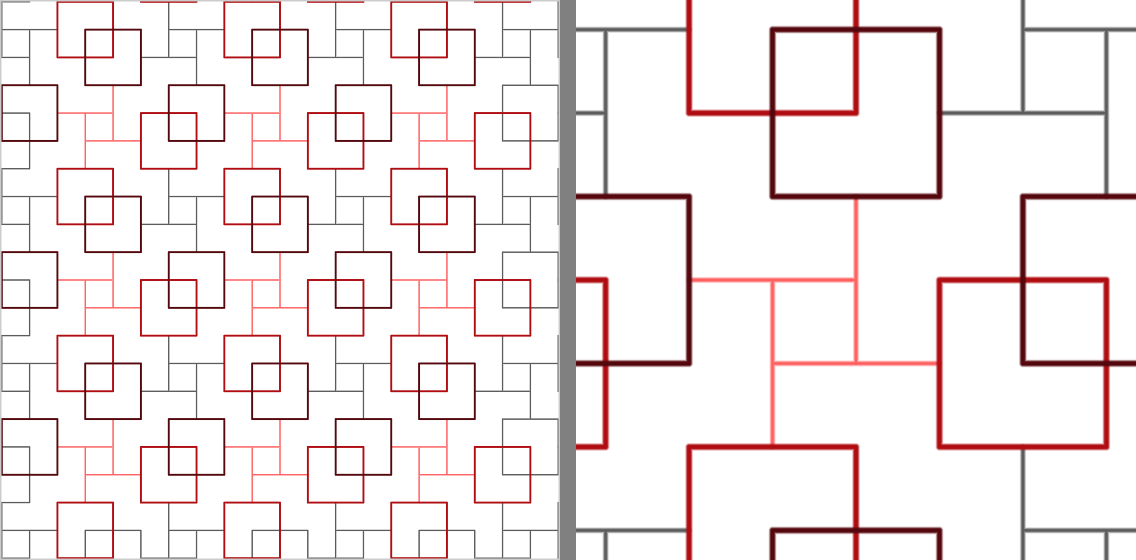
Left, the full canvas; right, a detail of the centre.
Reproduce this pattern procedurally as a three.js fragment shader.

```glsl
// Interlocking outlined squares and pinwheels on a white ground, repeating
// every six grid units. Each motif is a distance function folded into its
// nearest repeat; squares cut off by the sides or foot fall back to thin grey.
varying vec2 vUv;

const float GRID_UNITS = 20.0;      // grid units across the framed area
const float PERIOD = 6.0;           // grid units per repeat
const float INSET = 0.0032;         // canvas edge to first grid line
const float FRAME_WIDTH = 0.0027;
const float THIN_WIDTH = 0.0025;
const float THICK_WIDTH = 0.0034;
const float SOFTNESS = 0.0010;      // half width of the smoothed edge

const vec3 PAPER = vec3(1.0);
const vec3 FRAME = vec3(0.80);
const vec3 GREY = vec3(0.36);
const vec3 PINK = vec3(1.0, 0.38, 0.38);
const vec3 RED = vec3(0.69, 0.05, 0.07);
const vec3 MAROON = vec3(0.33, 0.03, 0.05);

const float UNIT = (1.0 - 2.0 * INSET) / GRID_UNITS;

// Offset from the nearest repeat of a motif centre
vec2 foldRepeat(vec2 p, vec2 centre) {
  return mod(p - centre + 0.5 * PERIOD, PERIOD) - 0.5 * PERIOD;
}

float segmentDistance(vec2 p, vec2 halfSize) {
  return length(max(abs(p) - halfSize, 0.0));
}

// Outline of a square two units wide
float squareDistance(vec2 p) {
  vec2 d = abs(p) - 1.0;
  return abs(length(max(d, 0.0)) + min(max(d.x, d.y), 0.0));
}

// Four two-unit strokes around a unit square, symmetric under a half turn
float pinwheelDistance(vec2 p) {
  float d = PERIOD;
  for (int i = 0; i < 2; i++) {
    d = min(d, segmentDistance(p + vec2(0.5, 0.5), vec2(0.0, 1.0)));
    d = min(d, segmentDistance(p + vec2(-0.5, 0.5), vec2(1.0, 0.0)));
    p = -p;
  }
  return d;
}

float stroke(float gridDistance, float width) {
  float d = gridDistance * UNIT - 0.5 * width;
  return 1.0 - smoothstep(-SOFTNESS, SOFTNESS, d);
}

// Adds one family of squares: x is thick coverage, y is thin coverage
void addSquares(vec2 grid, vec2 centre, inout vec2 coverage) {
  vec2 p = foldRepeat(grid, centre);
  vec2 c = grid - p;
  float d = squareDistance(p);
  bool whole = c.x > 0.5 && c.x < GRID_UNITS - 1.5 && c.y < GRID_UNITS - 0.5;
  if (whole) coverage.x = max(coverage.x, stroke(d, THICK_WIDTH));
  else coverage.y = max(coverage.y, stroke(d, THIN_WIDTH));
}

void main() {
  // Grid coordinates run across and down
  vec2 grid = (vec2(vUv.x, 1.0 - vUv.y) - INSET) / UNIT;

  vec2 greyP = foldRepeat(grid, vec2(0.5, 1.5));
  vec2 pinkP = foldRepeat(grid, vec2(3.5, 4.5)) * vec2(-1.0, 1.0);
  float greyInk = stroke(pinwheelDistance(greyP), THIN_WIDTH);
  float pinkInk = stroke(pinwheelDistance(pinkP), THIN_WIDTH);

  vec2 redInk = vec2(0.0);
  addSquares(grid, vec2(3.0, 1.0), redInk);
  addSquares(grid, vec2(0.0, 5.0), redInk);

  vec2 maroonInk = vec2(0.0);
  addSquares(grid, vec2(4.0, 2.0), maroonInk);
  addSquares(grid, vec2(1.0, 4.0), maroonInk);

  // Layers from lightest to darkest
  greyInk = max(greyInk, max(redInk.y, maroonInk.y));
  vec3 color = mix(PAPER, PINK, pinkInk);
  color = mix(color, GREY, greyInk);
  color = mix(color, RED, redInk.x);
  color = mix(color, MAROON, maroonInk.x);

  // Pale frame along the canvas edge
  vec2 edge = min(vUv, 1.0 - vUv);
  float inside = smoothstep(-SOFTNESS, SOFTNESS, min(edge.x, edge.y) - FRAME_WIDTH);
  gl_FragColor = vec4(mix(FRAME, color, inside), 1.0);
}
```
